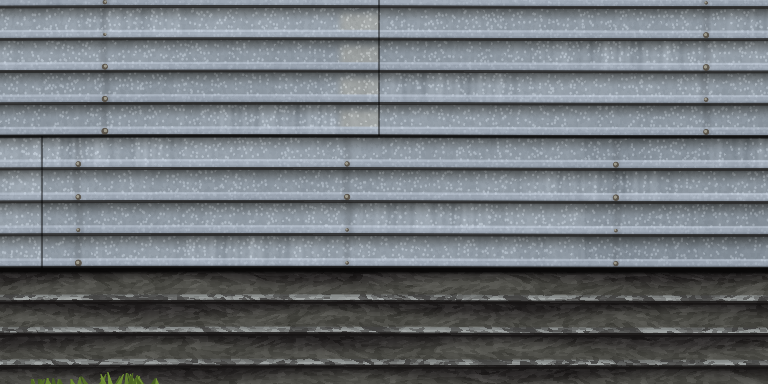
This texture is drawn by a WebGL 1 fragment shader. Its source:

```glsl
precision highp float;
uniform vec2 u_resolution;

float hash(vec2 p) {
  return fract(sin(dot(p, vec2(12.99, 78.23))) * 4375.85);
}

// Cellular noise: distance to the nearest point, and that cell's random value
vec2 cells(vec2 p) {
  vec2 base = floor(p);
  vec2 nearest = vec2(9.0, 0.0);
  for (int j = -1; j <= 1; j++) {
    for (int i = -1; i <= 1; i++) {
      vec2 c = base + vec2(float(i), float(j));
      vec2 point = c + vec2(hash(c), hash(c + 31.7));
      float dist = length(p - point);
      if (dist < nearest.x) nearest = vec2(dist, hash(c + 7.3));
    }
  }
  return nearest;
}

// Layered sines, for streaks that run down the sheet
float drips(float x, float seed) {
  return 0.4 * sin(x * 47.0 + seed * 2.1) + 0.3 * sin(x * 113.0 + seed * 5.7)
       + 0.3 * sin(x * 271.0 + seed * 3.3 + 2.0 * sin(x * 31.0));
}

float stripe(float offset, float halfWidth, float aa) {
  return 1.0 - smoothstep(halfWidth, halfWidth + aa, abs(offset));
}

// Galvanised sheet; f is the phase down one corrugation
vec3 galvanised(vec2 p, float f, float id, float aa, float px, bool upper) {
  float ledge = smoothstep(0.72 - aa, 0.72 + aa, f);
  vec3 pan = mix(vec3(0.40, 0.42, 0.43), vec3(0.58, 0.62, 0.66), smoothstep(0.0, 0.52, f));

  // Pale patch in the upper sheet, toned sections in the lower one
  float pale = smoothstep(0.87, 0.90, p.x) * (1.0 - smoothstep(0.985, 0.988, p.x));
  if (upper) pan = mix(pan, vec3(0.68, 0.68, 0.65), 0.55 * pale * smoothstep(0.05, 0.4, f));
  else pan += 0.03 * (1.0 - step(0.109, p.x)) - 0.04 * smoothstep(1.520, 1.525, p.x);

  vec3 col = mix(pan, vec3(0.62, 0.66, 0.71), ledge);
  col += 0.07 * stripe(f - 0.75, 0.02, aa);
  col -= 0.08 * smoothstep(0.86, 0.96, f);

  // Zinc flecks, drips and broad staining
  vec2 fleck = cells(p * vec2(100.0, 85.0));
  float bright = (1.0 - smoothstep(0.15, 0.45, fleck.x)) * step(0.55, fleck.y);
  col += (0.11 * bright - 0.015) * (1.0 - 0.6 * ledge);
  col += 0.03 * (cells(p * vec2(150.0, 120.0)).y - 0.5);
  float stain = smoothstep(0.1, 0.9, sin(p.x * 5.3 + id * 2.4) * sin(p.x * 2.1 + id));
  col += drips(p.x, id) * (0.014 + 0.045 * stain) * (1.0 - 0.4 * ledge);
  col += 0.018 * sin(p.x * 3.1 + id * 1.7) + 0.02 * (hash(vec2(id, 4.0)) - 0.5);

  // Shadow under the ledge and the crease along its edge
  col *= 1.0 - 0.45 * exp(-f * 13.0);
  col = mix(col, vec3(0.17, 0.17, 0.17), 0.9 * stripe(min(f, 1.0 - f), 0.03, aa));

  // Sheet joints and bolt columns
  float joint = upper ? p.x - 0.987 : p.x - 0.109;
  col *= 1.0 - 0.45 * stripe(joint, 0.0015, px);
  float column = upper ? abs(p.x - 1.056) - 0.783 : mod(p.x - 0.554, 0.7) - 0.35;
  col *= 1.0 - 0.09 * stripe(column + 0.004 * sin(id * 4.0), 0.003, 0.012);
  vec2 boltOffset = vec2(column, (f - 0.86) * 0.085);
  float boltSize = 0.003 + 0.005 * hash(vec2(id, floor(p.x * 1.4)));
  float bolt = stripe(length(boltOffset), boltSize, px);
  col = mix(col, vec3(0.29, 0.25, 0.19), 0.75 * bolt);
  float head = stripe(length(boltOffset + 0.0015), 0.4 * boltSize, px);
  return mix(col, vec3(0.68, 0.67, 0.61), 0.8 * head);
}

// Weathered dark boards with worn pale ledges
vec3 weathered(vec2 p, float f, float id, float aa) {
  vec2 warped = p + 0.012 * vec2(sin(p.y * 90.0), sin(p.x * 17.0 + id));
  float patches = cells(warped * vec2(13.0, 55.0)).y;
  float grit = cells(warped * vec2(55.0, 130.0)).y;
  float wear = 0.45 * patches + 0.55 * grit;
  float lit = smoothstep(0.05, 0.6, f + 0.12 * sin(p.x * 7.0 + id * 3.0));
  vec3 col = mix(vec3(0.17, 0.16, 0.16), vec3(0.30, 0.30, 0.28), lit);
  col += 0.14 * (wear - 0.5) + 0.015 * drips(p.x, id);

  // Chipped paint on the ledge
  float ledge = smoothstep(0.77 - aa, 0.77 + aa, f);
  vec3 paint = mix(vec3(0.27, 0.27, 0.27), vec3(0.57, 0.59, 0.59), smoothstep(0.2, 0.75, wear));
  col = mix(col, paint, ledge * 0.85);
  col += 0.09 * stripe(f - 0.9, 0.03, aa) * grit;
  col *= 1.0 - 0.45 * exp(-f * 9.0);
  return mix(col, vec3(0.09, 0.08, 0.08), 0.85 * stripe(min(f, 1.0 - f), 0.045, aa));
}

void main() {
  vec2 p = gl_FragCoord.xy / u_resolution * vec2(2.0, 1.0);
  float px = 1.0 / u_resolution.y;
  float aa = px / 0.085;
  float depth = 1.0 - p.y + 0.0012 * sin(p.x * 2.6);

  // Each of the three stacked panels has its own pitch
  float row = (depth - 0.0182) / 0.084;
  if (depth > 0.354) row = 4.0 + (depth - 0.354) / 0.0859;
  if (depth > 0.698) row = 8.0 + max(depth - 0.703, 0.0) / 0.0841;
  float f = fract(row);
  float id = floor(row);

  vec3 col;
  if (depth > 0.698) col = weathered(p, f, id, aa);
  else col = galvanised(p, f, id, aa, px, depth < 0.354);

  // Deeper shadow where one panel overlaps the next
  col *= 1.0 - 0.55 * stripe(depth - 0.356, 0.002, 0.004);
  col *= 1.0 - 0.6 * stripe(depth - 0.703, 0.004, 0.010);

  // Grass along the foot of the wall
  for (int i = 0; i < 36; i++) {
    float n = float(i);
    float root = 0.08 + 0.36 * hash(vec2(n, 1.0));
    float tall = 0.012 + 0.03 * hash(vec2(n, 2.0)) * exp(-abs(root - 0.30) * 12.0);
    float lean = 1.2 * (hash(vec2(n, 3.0)) - 0.5);
    float width = 0.0045 * (1.0 - p.y / tall);
    float blade = stripe(p.x - root - lean * p.y, max(width, 0.0), px) * step(p.y, tall);
    vec3 green = mix(vec3(0.25, 0.34, 0.12), vec3(0.47, 0.60, 0.22), hash(vec2(n, 5.0)));
    col = mix(col, green, blade);
  }
  gl_FragColor = vec4(clamp(col, 0.0, 1.0), 1.0);
}
```
